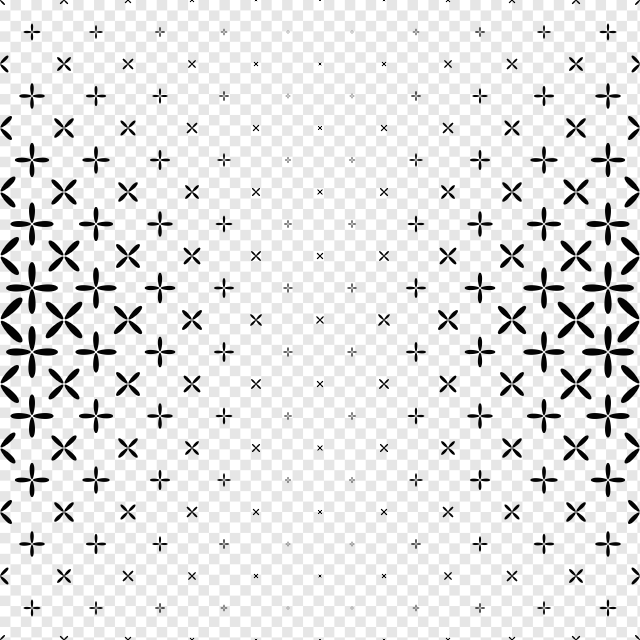
A WebGL 1 fragment shader for this pattern:

```glsl
precision highp float;
uniform vec2 u_resolution;

#define PITCH 0.1
#define CHECKER_SIZE 0.016327
#define GROWTH 0.141
#define SIDE_OFFSET 0.036
#define VERTICAL_REACH 0.64
#define PETAL_WIDTH 0.135
#define PETAL_GAP 0.05
#define PETAL_TAPER 0.2
#define INK vec3(0.01)
#define TILE_LIGHT vec3(1.0)
#define TILE_DARK vec3(0.902)

// Flowers grow toward the sides and shrink toward the top and bottom.
float flowerRadius(vec2 center) {
  vec2 away = abs(center - 0.5);
  float side = max(away.x, 0.5 * PITCH) + SIDE_OFFSET;
  return GROWTH * side * max(VERTICAL_REACH - away.y, 0.01);
}

// Approximate distance to four tapered ellipses around the origin.
float flowerDistance(vec2 p, float radius) {
  p = abs(p);
  p = vec2(max(p.x, p.y), min(p.x, p.y)) / radius;
  float halfLength = 0.5 * (1.0 - PETAL_GAP);
  float along = (p.x - 0.5 * (1.0 + PETAL_GAP)) / halfLength;
  float halfWidth = PETAL_WIDTH * (1.0 + PETAL_TAPER * clamp(along, -1.0, 1.0));
  vec2 q = vec2(along, p.y / halfWidth) + 0.0001;
  float level = length(q);
  float slope = length(q / vec2(halfLength, halfWidth));
  return radius * level * (level - 1.0) / slope;
}

// Nearest flower of a square lattice, turned upright or diagonal.
float latticeDistance(vec2 uv, float shift, float angle) {
  vec2 center = (floor(uv / PITCH - shift + 0.5) + shift) * PITCH;
  vec2 p = uv - center;
  float c = cos(angle);
  float s = sin(angle);
  return flowerDistance(mat2(c, -s, s, c) * p, flowerRadius(center));
}

// Smooth square wave per axis; the product is the checkerboard.
float checker(vec2 uv, float pixel) {
  vec2 cell = vec2(uv.x, 1.0 - uv.y) / CHECKER_SIZE;
  vec2 edge = 0.5 - 2.0 * abs(fract(0.5 * cell + 0.25) - 0.5);
  vec2 wave = clamp(2.0 * edge * CHECKER_SIZE / pixel, -1.0, 1.0);
  return 0.5 + 0.5 * wave.x * wave.y;
}

void main() {
  float pixel = 1.0 / min(u_resolution.x, u_resolution.y);
  vec2 uv = gl_FragCoord.xy * pixel;

  float upright = latticeDistance(uv, 0.5, 0.0);
  float diagonal = latticeDistance(uv, 0.0, radians(45.0));
  float coverage = clamp(0.5 - min(upright, diagonal) / pixel, 0.0, 1.0);

  vec3 color = mix(TILE_DARK, TILE_LIGHT, checker(uv, pixel));
  gl_FragColor = vec4(mix(color, INK, coverage), 1.0);
}
```
